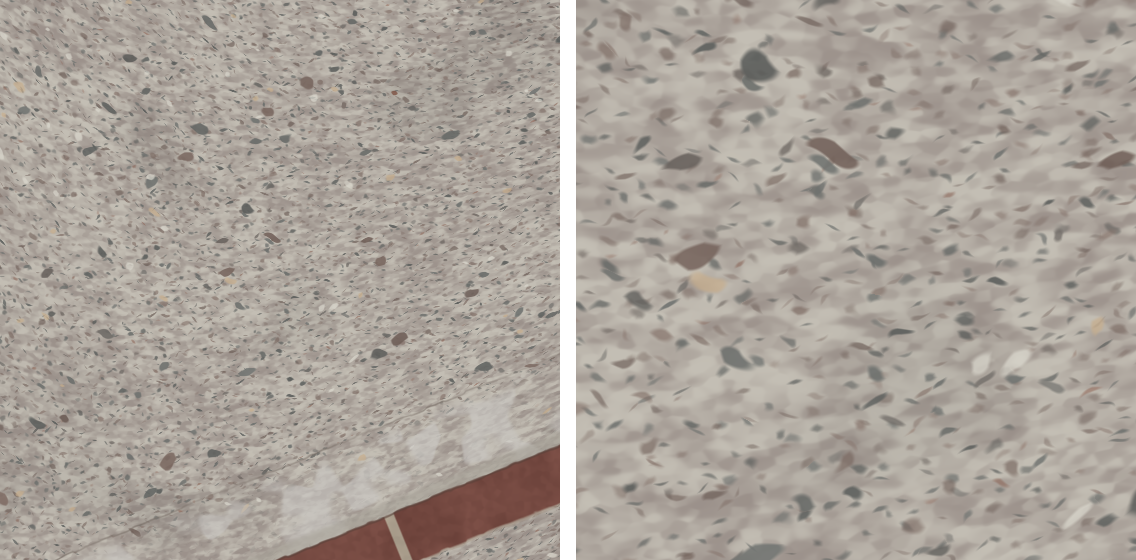
Left, the full canvas; right, a detail of the centre.
This texture is drawn by a WebGL 1 fragment shader. Its source:

```glsl
precision highp float;
uniform vec2 u_resolution;

vec2 hash2(vec2 p) {
  vec2 q = vec2(dot(p, vec2(127.1, 311.7)), dot(p, vec2(269.5, 183.3)));
  return fract(sin(q) * 43758.55);
}

// Smooth cellular noise: random cell values blended by distance.
float mottle(vec2 p) {
  vec2 id = floor(p);
  float sum = 0.0, total = 0.0;
  for (int y = -1; y <= 1; y++) {
    for (int x = -1; x <= 1; x++) {
      vec2 cell = id + vec2(float(x), float(y));
      vec2 offset = p - cell - hash2(cell);
      float weight = exp(-6.0 * dot(offset, offset));
      sum += weight * hash2(cell + 37.4).x;
      total += weight;
    }
  }
  return sum / max(total, 0.0001);
}

// Scattered elongated chips: x is coverage, y a random shade.
vec2 chips(vec2 uv, float cells, float share, float radius, float stretch) {
  vec2 p = uv * cells;
  p += 0.10 * sin(p.yx * 4.3 + 2.0 * sin(p * 1.7));
  vec2 id = floor(p);
  vec2 best = vec2(0.0);
  float blur = 0.0024 * cells;
  for (int y = -1; y <= 1; y++) {
    for (int x = -1; x <= 1; x++) {
      vec2 cell = id + vec2(float(x), float(y));
      vec2 form = hash2(cell + cells * 1.3);
      vec2 kind = hash2(cell + cells * 2.7);
      vec2 d = p - cell - hash2(cell + cells);
      float angle = (form.x - 0.5) * 2.0;
      float c = cos(angle), s = sin(angle);
      d = vec2(c * d.x + s * d.y, c * d.y - s * d.x);
      d.y *= mix(1.0, stretch, form.y);
      // A slanted cut makes the outline angular.
      float reach = max(length(d), abs(d.x * 0.8 + d.y * 0.9));
      float size = radius * mix(0.6, 1.25, fract(kind.y * 7.3));
      float cover = 1.0 - smoothstep(size - blur, size + blur, reach);
      cover *= step(kind.x, share);
      if (cover > best.x) best = vec2(cover, kind.y);
    }
  }
  return best;
}

// Soft-edged band between two positions.
float band(float v, float low, float high, float soft) {
  return smoothstep(low - soft, low + soft, v) * (1.0 - smoothstep(high - soft, high + soft, v));
}

vec3 chipColor(float shade) {
  vec3 brown = vec3(0.47, 0.40, 0.37);
  vec3 slate = vec3(0.40, 0.41, 0.40);
  vec3 rust = vec3(0.55, 0.38, 0.32);
  vec3 color = mix(brown, slate, smoothstep(0.35, 0.6, shade));
  color = mix(color, rust, step(shade, 0.05));
  return color * mix(0.88, 1.12, fract(shade * 13.0));
}

// Bent coordinates: grain falls at upper left and climbs at lower right.
vec2 flow(vec2 uv) {
  float bend = 0.5 * uv.x - 0.35 * uv.x * uv.x - 0.5 * uv.x * (1.0 - uv.y);
  return vec2(uv.x, uv.y + bend);
}

vec3 concrete(vec2 uv, float smoothness) {
  vec2 f = flow(uv);
  float streaks = mottle(f * vec2(48.0, 105.0));
  float specks = mottle(f * vec2(115.0, 150.0) + 9.0);
  float clouds = mottle(uv * 8.0 + 3.0);
  float tone = smoothstep(0.12, 0.85, 0.45 * streaks + 0.35 * specks + 0.2 * clouds);
  vec3 color = mix(vec3(0.61, 0.57, 0.545), vec3(0.765, 0.745, 0.705), tone);
  color *= 1.0 - 0.06 * smoothstep(0.6, 0.9, mottle(uv * 6.0 + 21.0));

  float exposed = 1.0 - 0.8 * smoothness;
  vec2 fine = chips(f, 76.0, 0.62, 0.29, 3.2);
  vec2 medium = chips(f + 0.37, 47.0, 0.46, 0.25, 2.6);
  vec2 large = chips(f + 0.71, 21.0, 0.13, 0.25, 2.0);
  vec2 pale = chips(f + 0.13, 24.0, 0.09, 0.17, 1.6);
  color = mix(color, chipColor(fine.y), fine.x * exposed * mix(0.3, 0.75, fine.y));
  color = mix(color, chipColor(medium.y), medium.x * exposed * mix(0.5, 0.95, medium.y));
  color = mix(color, chipColor(large.y), large.x * exposed * 0.88);
  vec3 quartz = mix(vec3(0.78, 0.68, 0.55), vec3(0.86, 0.85, 0.81), step(0.35, pale.y));
  return mix(color, quartz, pale.x * 0.7);
}

vec3 brickCourse(vec2 uv, float along) {
  float wear = 0.6 * mottle(uv * 22.0) + 0.4 * mottle(uv * 95.0);
  vec3 clay = mix(vec3(0.41, 0.25, 0.22), vec3(0.50, 0.32, 0.285), wear);
  vec3 mortar = vec3(0.68, 0.63, 0.56) * mix(0.92, 1.06, wear);
  float joint = band(mod(along - 0.373, 0.6), 0.291, 0.309, 0.002);
  return mix(clay, mortar, joint);
}

void main() {
  vec2 uv = gl_FragCoord.xy / u_resolution;
  float along = dot(uv, vec2(0.926, 0.377));
  float across = dot(uv, vec2(-0.377, 0.926));
  float ragged = across + 0.004 * (mottle(uv * 60.0) - 0.5);

  // Trowelled margin with pale blotches and a grey lip.
  float margin = band(across, -0.187, -0.055, 0.018);
  vec3 color = concrete(uv, margin);
  float blotch = smoothstep(0.5, 0.8, mottle(uv * 24.0 + 5.0));
  color = mix(color, vec3(0.79, 0.78, 0.765), 0.6 * blotch * margin);
  color = mix(color, vec3(0.66, 0.64, 0.60), 0.65 * band(across, -0.187, -0.165, 0.006));

  // Scored groove, broken along its length.
  float groove = band(ragged, -0.038, -0.035, 0.0018);
  color = mix(color, vec3(0.48, 0.44, 0.41), groove * mix(0.2, 0.8, mottle(uv * 16.0)));

  // Brick course and its shadowed edges.
  color = mix(color, brickCourse(uv, along), band(ragged, -0.283, -0.187, 0.002));
  color = mix(color, vec3(0.34, 0.25, 0.22), 0.6 * band(ragged, -0.190, -0.186, 0.0018));
  color = mix(color, vec3(0.66, 0.60, 0.54), 0.6 * band(ragged, -0.287, -0.281, 0.002));
  gl_FragColor = vec4(color, 1.0);
}
```
